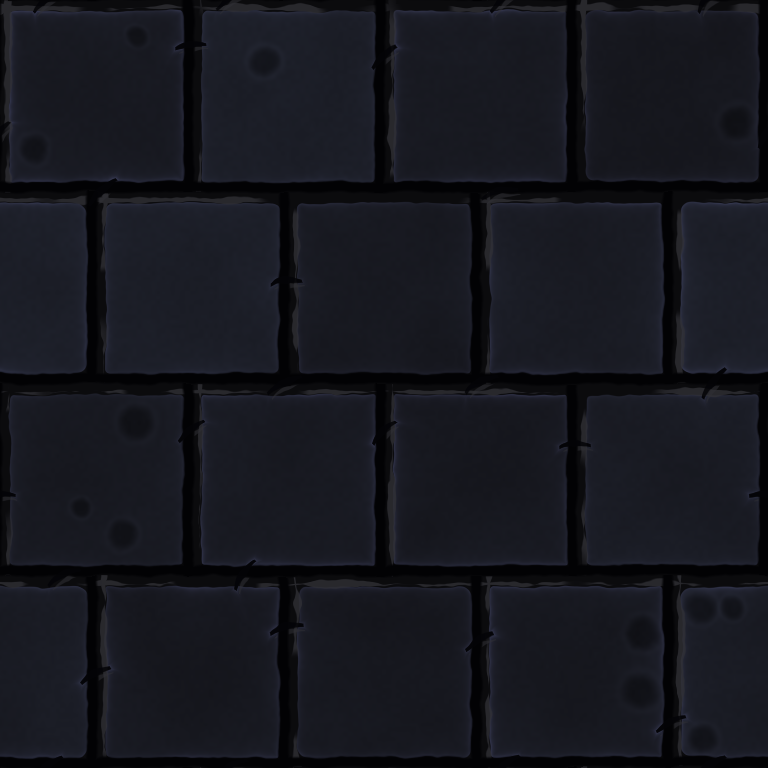
This texture is drawn by a WebGL 2 fragment shader. Its source:

```glsl
#version 300 es
precision highp float;
// Dark slate blocks in running bond: four across, four down, every other row shifted by half.
// Noise-warped rounded boxes give ragged stones; black grooves, grey chips, slanted nicks
// and shallow dents are layered over them with hashed variation. The tile wraps seamlessly.
uniform vec2 u_resolution;
out vec4 outColor;

const float COUNT = 4.0;                          // blocks across and down
const vec2 STONE_CENTER = vec2(0.503, 0.498);     // within a unit cell
const vec2 STONE_HALF = vec2(0.452, 0.444);
const vec2 GROOVE_LINE = vec2(0.980, 0.028);      // vertical x, horizontal y
const float GROOVE_HALF = 0.025;
const float WARP = 0.026;
const float NICK_CHANCE = 0.75;
const float DENT_CHANCE = 0.27;
const vec3 STONE_DARK = vec3(0.080, 0.083, 0.107);
const vec3 STONE_LIGHT = vec3(0.112, 0.122, 0.160);
const vec3 MORTAR = vec3(0.043, 0.043, 0.052);
const vec3 GROOVE = vec3(0.008, 0.008, 0.016);
const vec3 CHIP = vec3(0.185, 0.185, 0.205);
const vec3 RIM = vec3(0.130, 0.135, 0.215);

float hash(vec2 p) {
  vec3 q = fract(p.xyx * vec3(0.1031, 0.1030, 0.0973));
  q += dot(q, q.yzx + 33.33);
  return fract((q.x + q.y) * q.z);
}

// Value noise that repeats across the canvas; freq is per block.
float noise(vec2 p, float freq, float seed) {
  p *= freq;
  vec2 i = floor(p), f = fract(p);
  f = f * f * (3.0 - 2.0 * f);
  float period = COUNT * freq;
  vec2 a = mod(i, period) + seed, b = mod(i + 1.0, period) + seed;
  return mix(mix(hash(a), hash(vec2(b.x, a.y)), f.x),
             mix(hash(vec2(a.x, b.y)), hash(b), f.x), f.y);
}

float cloud(vec2 p, float freq, float seed) {
  return 0.55 * noise(p, freq, seed) + 0.3 * noise(p, freq * 2.0, seed + 7.0)
       + 0.15 * noise(p, freq * 4.0, seed + 13.0);
}

float roundBox(vec2 p, vec2 halfSize, float r) {
  vec2 q = abs(p) - halfSize + r;
  return length(max(q, 0.0)) + min(max(q.x, q.y), 0.0) - r;
}

// Signed distance to a slanted, tapered cut.
float cut(vec2 p, float angle, float len) {
  vec2 dir = vec2(cos(angle), sin(angle));
  float along = dot(p, dir), across = dot(p, vec2(-dir.y, dir.x));
  across += 2.0 * along * along;
  float width = 0.019 * (1.0 - 0.6 * abs(along) / len);
  return max(abs(across) - width, abs(along) - len);
}

// One possible nick on each vertical and each horizontal joint.
float nicks(vec2 p, float shift) {
  vec2 v = p + vec2(shift + 0.5, 0.0);
  vec2 idV = mod(floor(v), COUNT) + 41.0;
  vec2 atV = vec2(0.49, 0.2 + 0.6 * hash(idV));
  float d = cut(fract(v) - atV, mix(-0.2, 0.95, hash(idV + 9.0)), 0.085);
  d += step(NICK_CHANCE, hash(idV + 21.0));
  vec2 h = p + vec2(0.0, 0.5);
  vec2 idH = mod(floor(h), COUNT) + 83.0;
  vec2 atH = vec2(0.2 + 0.6 * hash(idH), 0.51);
  float e = cut(fract(h) - atH, mix(0.25, 1.0, hash(idH + 9.0)), 0.095);
  return min(d, e + step(NICK_CHANCE, hash(idH + 21.0)));
}

// Shallow round hollows: dark floor and a faint pale lip.
float dents(vec2 local, vec2 id) {
  float shade = 0.0;
  for (float k = 0.0; k < 3.0; k++) {
    vec2 s = id + 17.0 * k + 120.0;
    vec2 at = 0.14 + 0.72 * vec2(hash(s), hash(s + 3.0));
    float r = mix(0.06, 0.125, hash(s + 5.0));
    float d = length(local - at) / r;
    float on = step(hash(s + 11.0), DENT_CHANCE);
    shade += on * (0.10 * exp(-30.0 * pow(d - 1.0, 2.0)) - 0.32 * smoothstep(1.0, 0.45, d));
  }
  return shade;
}

void main() {
  vec2 p = gl_FragCoord.xy / u_resolution * COUNT;
  float aa = 0.75 * COUNT / u_resolution.y;
  // Ragged warp, then running-bond cells
  vec2 ragged = vec2(cloud(p, 9.0, 1.0), cloud(p, 9.0, 60.0)) - 0.5;
  vec2 w = p + WARP * ragged;
  float shift = 0.5 * (1.0 - mod(floor(w.y), 2.0));
  vec2 cell = w + vec2(shift, 0.0);
  vec2 id = mod(floor(cell), COUNT), local = fract(cell);
  // Shapes
  float nick = nicks(w, shift);
  float stone = roundBox(local - STONE_CENTER, STONE_HALF, mix(0.015, 0.07, pow(hash(id + 30.0), 3.0)));
  stone = max(stone, -nick);
  vec2 toLine = abs(fract(local - GROOVE_LINE + 0.5) - 0.5);
  float groove = min(toLine.x, toLine.y) - GROOVE_HALF;
  // Stone face: per-block tone, faint clouds, grain and dents
  float tone = 0.15 + 0.75 * hash(id + 5.0) + 0.7 * (cloud(p, 2.0, 25.0) - 0.5);
  vec3 face = mix(STONE_DARK, STONE_LIGHT, clamp(tone, 0.0, 1.2));
  face *= 1.0 + dents(local, id) + 0.07 * (noise(p, 40.0, 3.0) - 0.5);
  float glow = mix(0.35, 1.0, hash(id + 50.0)) * (0.4 + 0.9 * noise(p, 5.0, 90.0));
  face += RIM * glow * (0.75 * exp(min(stone, 0.0) / 0.010) + 0.22 * exp(min(stone, 0.0) / 0.045));
  // Joints: mortar, chipped ledge on left and top, black groove, cuts
  vec3 color = mix(MORTAR, face, smoothstep(aa, -aa, stone));
  float ledge = min(abs(local.x - 0.043), abs(local.y - 0.957));
  float chipWidth = 0.046 * (cloud(p, 7.0, 140.0) - 0.28);
  float chips = smoothstep(aa, -aa, ledge - chipWidth) * smoothstep(0.3, 0.5, noise(p, 4.0, 160.0));
  color = mix(color, CHIP, chips * 0.8);
  color = mix(color, GROOVE, smoothstep(0.012, -0.008, groove));
  color = mix(color, GROOVE * 1.6, 0.85 * smoothstep(aa, -aa, nick));
  float nickLedge = max(nicks(w + vec2(-0.018, 0.026), shift) + 0.006, -nick);
  color = mix(color, CHIP, 0.55 * smoothstep(aa, -aa, nickLedge) * smoothstep(0.0, 0.012, groove));
  outColor = vec4(color, 1.0);
}
```
